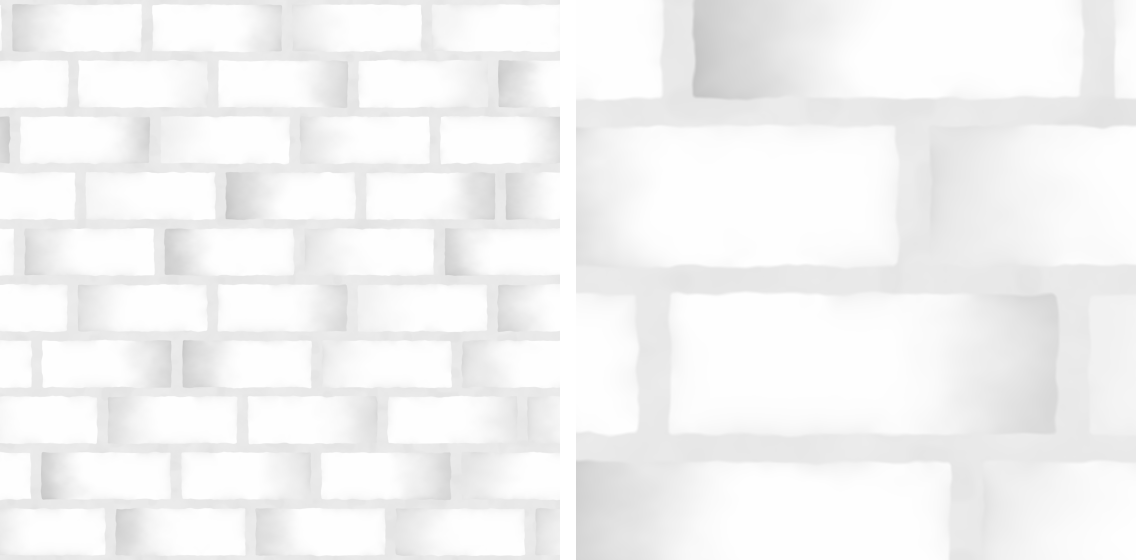
Left, the full canvas; right, a detail of the centre.
Give the GLSL for this texture, as a WebGL 1 fragment shader.

```glsl
precision highp float;
uniform vec2 u_resolution;

#define GRID vec2(4.0, 10.0)
#define BRICK_HALF vec2(0.1153, 0.0417)
#define CORNER 0.0025
#define WOBBLE 0.0028
#define EDGE_SOFTNESS 0.0013
#define SHADE_REACH 0.46
#define LEFT_SHARE 0.6
#define SHADE_DEPTH 0.2
#define HAZE_DEPTH 0.05
#define BRICK_COLOR vec3(0.997)
#define MORTAR_COLOR vec3(0.914)

float hash(vec2 p) {
  vec3 q = fract(p.xyx * vec3(0.1031, 0.1030, 0.0973));
  q += dot(q, q.yzx + 33.33);
  return fract((q.x + q.y) * q.z);
}

float noise(vec2 p) {
  vec2 i = floor(p), f = fract(p);
  f = f * f * (3.0 - 2.0 * f);
  return mix(mix(hash(i), hash(i + vec2(1.0, 0.0)), f.x),
             mix(hash(i + vec2(0.0, 1.0)), hash(i + vec2(1.0, 1.0)), f.x), f.y);
}

float fbm(vec2 p) {
  float sum = 0.0, weight = 0.533;
  for (int i = 0; i < 4; i++) {
    sum += weight * noise(p);
    p = p * 2.03 + 17.3;
    weight *= 0.5;
  }
  return sum;
}

// Uneven running bond: horizontal shift of each course, in brick lengths
float courseShift(float row) {
  vec2 pair = row < 2.0 ? vec2(0.050, 0.523)
            : row < 4.0 ? vec2(0.107, 0.576)
            : row < 6.0 ? vec2(0.138, 0.518)
            : row < 8.0 ? vec2(0.263, 0.732)
            : vec2(0.258, 0.789);
  return mod(row, 2.0) < 0.5 ? pair.x : pair.y;
}

float roundedBox(vec2 p, vec2 halfSize) {
  vec2 d = abs(p) - halfSize + CORNER;
  return length(max(d, 0.0)) + min(max(d.x, d.y), 0.0) - CORNER;
}

void main() {
  // Courses are counted from the top
  vec2 uv = gl_FragCoord.xy / u_resolution;
  uv.y = 1.0 - uv.y;
  vec2 cell = uv * GRID;
  float row = floor(cell.y);
  cell.x -= courseShift(row);
  vec2 id = vec2(mod(floor(cell.x), GRID.x), row);
  vec2 local = (fract(cell) - 0.5) / GRID;

  // Slightly ragged brick outline
  vec2 ragged = vec2(noise(uv * 65.0), noise(uv * 65.0 + 41.0)) - 0.5;
  ragged += 0.4 * (vec2(noise(uv * 170.0 + 9.0), noise(uv * 170.0 + 73.0)) - 0.5);
  float dist = roundedBox(local + WOBBLE * ragged, BRICK_HALF);
  float soft = max(EDGE_SOFTNESS, 0.75 / u_resolution.y);
  float brickMask = 1.0 - smoothstep(-soft, soft, dist);

  // Shade fading inward from one end, varied per brick
  float side = hash(id + 3.7) < LEFT_SHARE ? 1.0 : -1.0;
  float strength = mix(0.2, 1.0, hash(id * 1.7 + 11.3));
  float along = 0.5 + 0.5 * side * local.x / BRICK_HALF.x;
  float cloud = fbm(uv * vec2(18.0, 24.0)) - 0.5;
  float reach = SHADE_REACH * mix(0.8, 1.1, hash(id + 29.1));
  float fade = 1.0 - smoothstep(-0.2 * reach, reach, along + 0.22 * cloud);
  float shade = SHADE_DEPTH * strength * fade;

  // Patchy haze around the inside of the outline
  float patches = smoothstep(0.35, 0.75, fbm(uv * 22.0 + 50.0));
  shade += HAZE_DEPTH * patches * exp(dist / 0.008);
  vec3 brick = BRICK_COLOR - shade;

  // Mottled mortar with a few faint stains
  float mottle = fbm(uv * 32.0 + 80.0) - 0.5;
  float stain = smoothstep(0.62, 0.85, noise(uv * 48.0 + 23.0));
  vec3 mortar = MORTAR_COLOR + 0.035 * mottle - 0.014 * stain;

  gl_FragColor = vec4(mix(mortar, brick, brickMask), 1.0);
}
```
